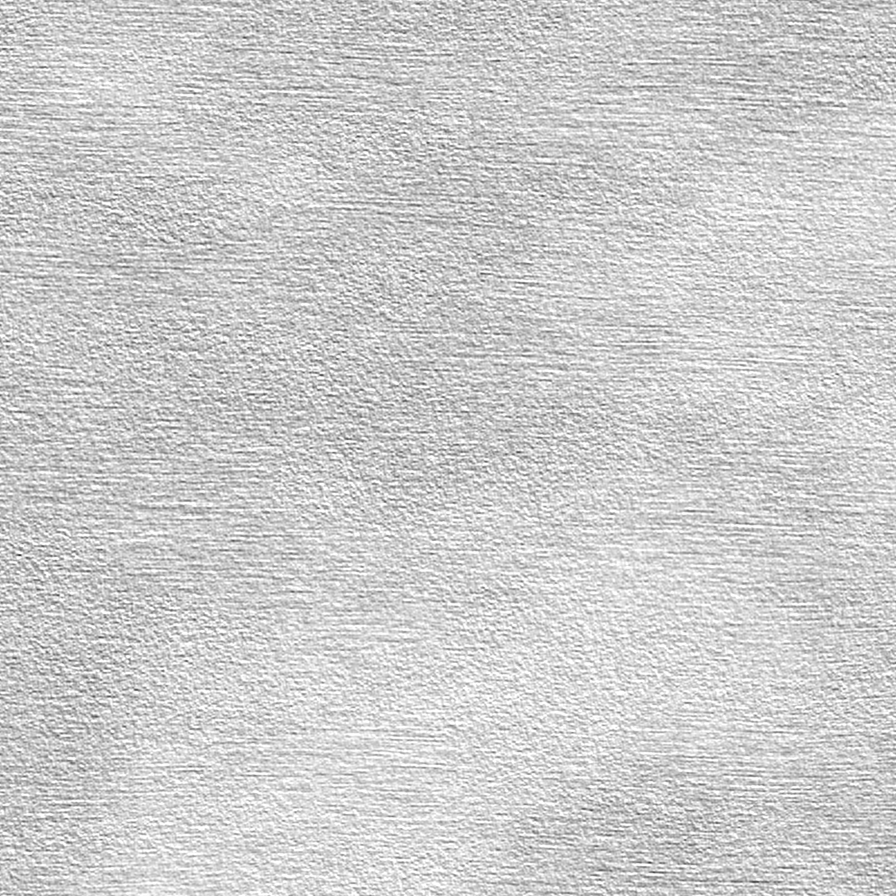
Write a Shadertoy shader that draws this texture.

```glsl
const float BASE_TONE = 0.812;
const float RELIEF_GAIN = 0.7;
const float SPECKLE_GAIN = 0.2;
const vec2 LIGHT_STEP = vec2(0.0009, 0.0020);

// Integer hash and value noise
float hash(vec2 cell, uint seed) {
    uvec2 q = uvec2(ivec2(cell));
    uint n = q.x * 1597u + q.y * 51749u + seed * 7919u;
    n = (n ^ (n >> 16)) * 73244475u;
    n = (n ^ (n >> 15)) * 73244475u;
    n ^= n >> 16;
    return float(n & 65535u) / 65535.0;
}

float noise(vec2 p, uint seed) {
    vec2 cell = floor(p);
    vec2 f = fract(p);
    vec2 w = f * f * (3.0 - 2.0 * f);
    float low = mix(hash(cell, seed), hash(cell + vec2(1, 0), seed), w.x);
    float high = mix(hash(cell + vec2(0, 1), seed), hash(cell + vec2(1, 1), seed), w.x);
    return mix(low, high, w.y);
}

float cloud(vec2 p, uint seed) {
    float sum = 0.0;
    float weight = 0.55;
    for (uint i = 0u; i < 4u; i++) {
        sum += weight * noise(p, seed + i);
        p = p * 2.03 + 7.3;
        weight *= 0.5;
    }
    return sum;
}

// Slight downward tilt and slow bending of the brushed direction
vec2 bend(vec2 p) {
    float sway = noise(p * vec2(2.5, 4.0), 11u) - 0.5;
    float ripple = noise(p * vec2(9.0, 14.0), 12u) - 0.5;
    return p + vec2(0.0, 0.03 * p.x + 0.022 * sway + 0.004 * ripple);
}

// Plaster height: crumbly grain over broken brush grooves
float plasterHeight(vec2 p, float brushed) {
    vec2 q = bend(p);
    float grain = 0.7 * noise(q * vec2(230.0, 370.0), 21u)
                + 0.45 * noise(q * vec2(430.0, 480.0), 22u);
    float grooves = 0.6 * noise(q * vec2(18.0, 390.0), 23u)
                  + 0.5 * noise(q * vec2(64.0, 370.0), 24u);
    return mix(grain, grooves, brushed);
}

float plasterTone(vec2 p) {
    float pale = smoothstep(0.34, 0.72, cloud(p * vec2(2.6, 4.2), 41u));
    float brushed = mix(0.22, 0.6, smoothstep(0.25, 0.75, cloud(p * vec2(5.0, 13.0), 51u)));
    float mottle = cloud(p * vec2(24.0, 60.0), 61u) - 0.5;
    float speckle = noise(p * vec2(400.0, 430.0), 71u) - 0.5;

    // Light falls from above, slightly from the right
    float relief = plasterHeight(p, brushed) - plasterHeight(p + LIGHT_STEP, brushed);
    float contrast = mix(1.12, 0.85, pale);
    float detail = contrast * (RELIEF_GAIN * relief + SPECKLE_GAIN * speckle);
    return BASE_TONE + detail + 0.085 * (pale - 0.5) + 0.075 * mottle;
}

void mainImage(out vec4 fragColor, in vec2 fragCoord) {
    // Four samples per pixel keep the fine grain smooth
    float tone = 0.0;
    for (int i = 0; i < 4; i++) {
        vec2 offset = vec2(i % 2, i / 2) * 0.5 - 0.25;
        tone += 0.25 * clamp(plasterTone((fragCoord + offset) / iResolution.y), 0.0, 1.0);
    }
    fragColor = vec4(vec3(tone), 1.0);
}
```
